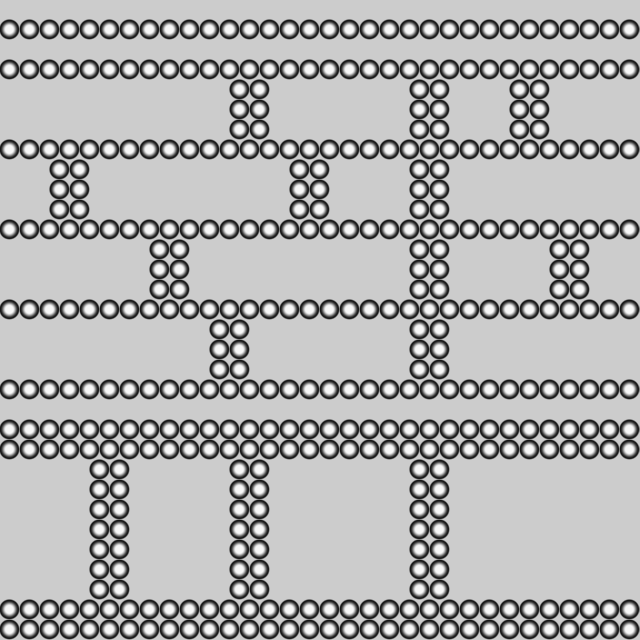
Give the GLSL for this pattern, as a three.js fragment shader.

```glsl
// Dark-rimmed pearls on a grey ground, set out like scaffolding: full-width
// beams joined by double pillars that stand half a pearl off the beam grid.
// Each pixel finds its nearest pearl, then shades it by a radial profile.

varying vec2 vUv;

const float CELLS = 32.0;           // pearls across the canvas
const float CENTRE = 0.469;         // pearl centre within its cell
const float GROUND_GREY = 0.80;
const float RIM_GREY = 0.08;
const float CORE_GREY = 0.97;
const vec2 CORE_FADE = vec2(0.17, 0.46);   // radii from bright core to rim
const vec2 RIM_FADE = vec2(0.445, 0.54);   // radii from rim to ground
const float FAR = 10.0;
const float SHARED_PILLAR = 21.0;   // column present in every storey

// Rows count downward from the top of the canvas.
const float TOP_BEAM = 1.0;
const float FIRST_STOREY = 3.0;
const float LAST_STOREY = 19.0;
const float STOREY_HEIGHT = 4.0;
const float HALL_TOP = 21.0;
const float HALL_FLOOR = 30.0;
const float LAST_ROW = 31.0;

bool isBeam(float row) {
  if (row >= FIRST_STOREY && row <= LAST_STOREY)
    return mod(row - FIRST_STOREY, STOREY_HEIGHT) < 0.5;
  return row == TOP_BEAM
    || (row >= HALL_TOP && row <= HALL_TOP + 1.0)
    || (row >= HALL_FLOOR && row <= LAST_ROW);
}

// The two remaining pillar columns of the storey holding this row.
vec2 sidePillars(float row) {
  if (row >= HALL_TOP) return vec2(5.0, 12.0);
  float storey = floor((row - FIRST_STOREY) / STOREY_HEIGHT);
  if (storey < 0.5) return vec2(12.0, 26.0);
  if (storey < 1.5) return vec2(3.0, 15.0);
  if (storey < 2.5) return vec2(8.0, 28.0);
  return vec2(11.0, SHARED_PILLAR);
}

// Horizontal distance to the closest pearl in a row.
float rowDistance(float x, float row) {
  if (isBeam(row)) return abs(fract(x + 0.5) - 0.5);
  bool inStorey = row > FIRST_STOREY && row < LAST_STOREY;
  bool inHall = row > HALL_TOP && row < HALL_FLOOR;
  if (!inStorey && !inHall) return FAR;

  vec2 side = abs(x - sidePillars(row));
  float toPillar = min(abs(x - SHARED_PILLAR), min(side.x, side.y));
  return abs(toPillar - 0.5);       // a pair straddles the pillar axis
}

// Distance to the nearest pearl centre, searching adjacent rows.
float pearlDistance(vec2 p) {
  float nearest = FAR;
  float middleRow = floor(p.y + 0.5);
  for (int i = -1; i <= 1; i++) {
    float row = middleRow + float(i);
    nearest = min(nearest, length(vec2(rowDistance(p.x, row), p.y - row)));
  }
  return nearest;
}

// Bright core, dark rim, then the flat ground.
float pearlShade(float radius) {
  float core = 1.0 - smoothstep(CORE_FADE.x, CORE_FADE.y, radius);
  float ground = smoothstep(RIM_FADE.x, RIM_FADE.y, radius);
  return RIM_GREY + (CORE_GREY - RIM_GREY) * core
    + (GROUND_GREY - RIM_GREY) * ground;
}

void main() {
  vec2 p = vec2(vUv.x, 1.0 - vUv.y) * CELLS - CENTRE;
  gl_FragColor = vec4(vec3(pearlShade(pearlDistance(p))), 1.0);
}
```
